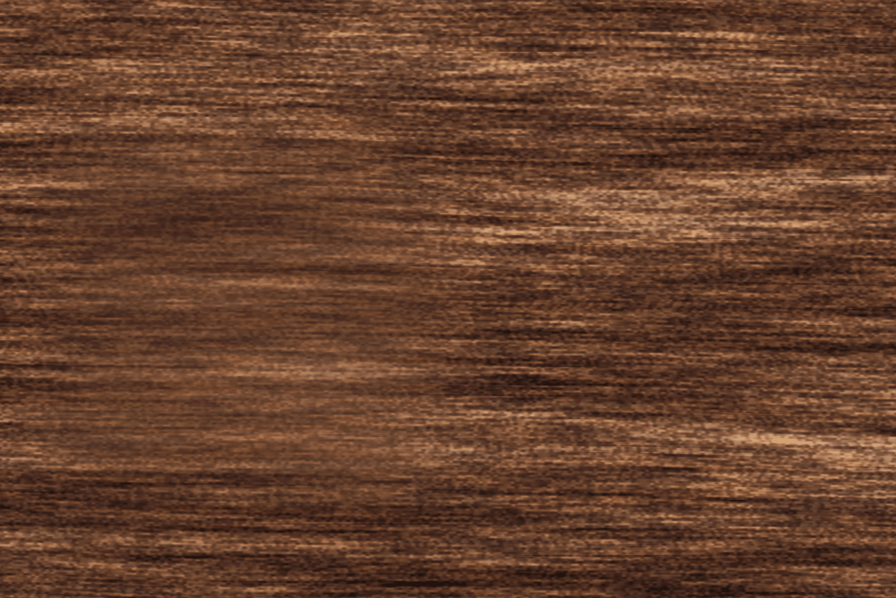
A Shadertoy shader for this texture:

```glsl
// Brown wood with fine horizontal fibres, light streaks and a worn, softer patch.

// Stretch of each grain layer, in cells per canvas height
const vec2 BROAD_CELLS  = vec2(1.4, 11.0);
const vec2 BAND_CELLS   = vec2(2.3, 40.0);
const vec2 STREAK_CELLS = vec2(4.5, 115.0);
const vec2 FIBRE_CELLS  = vec2(17.0, 225.0);
const vec2 SPECK_CELLS  = vec2(150.0, 270.0);
const vec2 CRACK_CELLS  = vec2(3.5, 160.0);

// Weight of each layer in the tone
const float BROAD = 0.38, BAND = 0.42, STREAK = 0.50, FIBRE = 0.54, SPECK = 0.52;
const float CRACK_DEPTH = 0.9;
const float CONTRAST = 0.90;
const float GLOW = 0.85;         // strength of the large light and dark areas
const float CALM_FADE = 0.45;    // loss of fine contrast in the worn patch
const float TILT = 0.012;        // fibres sink slightly to the right
const float WAVE = 0.006;        // height of the fibre waves
const float WARMTH = 0.035;      // hue change between fibres
const float UNIT_SPREAD = 2.33;  // scales smooth noise to a deviation of one

// Wood colours from dark pores to bright streaks, and their tone levels
const int SHADES = 8;
const vec3 WOOD[SHADES] = vec3[SHADES](
    vec3(0.13, 0.07, 0.05), vec3(0.23, 0.13, 0.09),
    vec3(0.31, 0.18, 0.13), vec3(0.38, 0.24, 0.16),
    vec3(0.45, 0.29, 0.20), vec3(0.55, 0.37, 0.26),
    vec3(0.67, 0.49, 0.36), vec3(0.80, 0.63, 0.48));
const float LEVEL[SHADES] = float[SHADES](
    -2.7, -1.65, -0.77, -0.08, 0.55, 1.2, 1.96, 3.0);

float hash(vec2 p) {
    return fract(sin(dot(p, vec2(127.1, 311.7))) * 43758.5453);
}

// Smooth noise along one row; each row is shifted so that no columns line up
float rowNoise(float x, float row) {
    x += 19.0 * hash(vec2(row, 3.7));
    float cell = floor(x);
    float blend = smoothstep(0.0, 1.0, x - cell);
    return mix(hash(vec2(cell, row)), hash(vec2(cell + 1.0, row)), blend);
}

// Stretched noise with zero mean and unit deviation
float grain(vec2 p, vec2 cells, float seed) {
    p *= cells;
    float row = floor(p.y);
    float blend = smoothstep(0.0, 1.0, p.y - row);
    float n = mix(rowNoise(p.x, row + seed), rowNoise(p.x, row + 1.0 + seed), blend);
    return (2.0 * n - 1.0) * UNIT_SPREAD;
}

// Soft elongated spot
float glow(vec2 p, vec2 centre, vec2 size) {
    vec2 d = (p - centre) / size;
    return exp(-dot(d, d));
}

// Worn patch left of the middle, with a ragged soft edge
float wornPatch(vec2 p) {
    vec2 d = abs(p - vec2(0.40, 0.47)) - vec2(0.20, 0.20);
    float dist = length(max(d, 0.0)) + 0.02 * grain(p, vec2(5.0, 16.0), 71.0);
    return 1.0 - smoothstep(0.0, 0.21, dist);
}

vec3 woodColour(float tone) {
    vec3 colour = WOOD[0];
    for (int i = 1; i < SHADES; i++) {
        float t = clamp((tone - LEVEL[i - 1]) / (LEVEL[i] - LEVEL[i - 1]), 0.0, 1.0);
        colour = mix(colour, WOOD[i], t);
    }
    return colour;
}

void mainImage(out vec4 fragColor, in vec2 fragCoord) {
    vec2 p = fragCoord / iResolution.y;
    float calm = wornPatch(p);

    // Bend the fibres gently
    vec2 q = p;
    q.y += TILT * p.x + WAVE * grain(p, vec2(2.2, 3.0), 13.0) / UNIT_SPREAD;

    // Layers from broad bands to single specks
    float fibre = grain(q, FIBRE_CELLS, 401.0);
    float coarse = BROAD * grain(q, BROAD_CELLS, 101.0)
                 + BAND * grain(q, BAND_CELLS, 203.0);
    float fine = STREAK * grain(q, STREAK_CELLS, 307.0)
               + FIBRE * fibre
               + SPECK * grain(q, SPECK_CELLS, 809.0);

    // Thin dark cracks between the fibres
    fine -= CRACK_DEPTH * smoothstep(1.1, 2.0, grain(q, CRACK_CELLS, 1301.0));

    // Large light and dark areas
    float light = 0.95 * glow(q, vec2(1.15, 0.71), vec2(0.42, 0.030))
                + 0.45 * glow(q, vec2(1.05, 0.60), vec2(0.45, 0.05))
                + 1.10 * glow(q, vec2(0.56, 0.38), vec2(0.17, 0.022))
                + 0.30 * glow(q, vec2(1.10, 0.22), vec2(0.50, 0.08))
                - 0.30 * glow(q, vec2(0.95, 0.49), vec2(0.45, 0.05))
                - 0.60 * glow(q, vec2(0.30, 0.95), vec2(0.60, 0.13))
                - 0.60 * glow(q, vec2(0.70, 0.08), vec2(0.80, 0.09));

    float tone = CONTRAST * (coarse * (1.0 - 0.3 * calm)
               + fine * (1.0 - CALM_FADE * calm)) + GLOW * light + 0.05;

    vec3 colour = woodColour(tone);
    colour *= 1.0 + WARMTH * fibre * vec3(0.6, 0.0, -1.0);
    fragColor = vec4(colour, 1.0);
}
```
